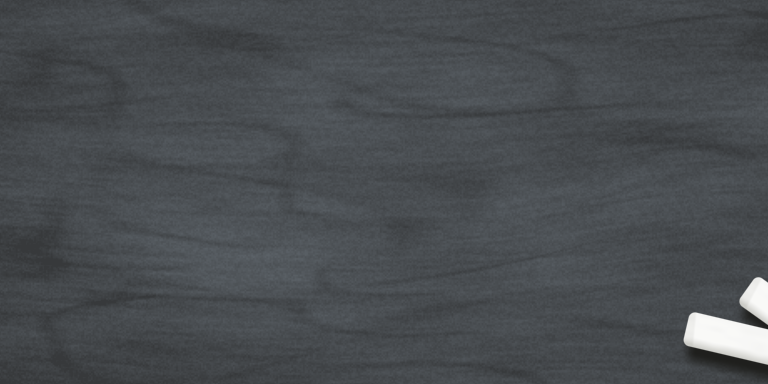
Write a Shadertoy shader that draws this texture.

```glsl
// A smeared slate chalkboard with two white chalk sticks in the lower right corner.

const vec3 SLATE_DARK  = vec3(0.245, 0.257, 0.268);
const vec3 SLATE_LIGHT = vec3(0.332, 0.354, 0.374);
const vec3 SHADOW      = vec3(0.115, 0.115, 0.105);
const vec3 CHALK_WHITE = vec3(0.975, 0.975, 0.97);
const vec3 CHALK_SHADE = vec3(0.80, 0.80, 0.78);

const float BASE_TONE     = 0.70;
const float CLOUD_AMOUNT  = 0.75;
const float SMEAR_AMOUNT  = 0.75;
const float FIBRE_AMOUNT  = 0.32;
const float WISP_AMOUNT   = 0.36;
const float GRAIN_AMOUNT  = 0.42;
const float GRAIN_SCALE   = 230.0;
const float CHALK_RADIUS  = 0.045;
const float CHALK_LENGTH  = 0.5;
const float CHALK_ROUNDING = 0.017;

float hash(vec2 p) {
    return fract(sin(dot(p, vec2(12.9898, 78.233))) * 43758.5453);
}

float noise(vec2 p) {
    vec2 cell = floor(p), f = fract(p);
    f = f * f * (3.0 - 2.0 * f);
    return mix(mix(hash(cell), hash(cell + vec2(1, 0)), f.x),
               mix(hash(cell + vec2(0, 1)), hash(cell + vec2(1, 1)), f.x), f.y);
}

float fbm(vec2 p) {
    float sum = 0.0, amp = 0.5;
    for (int i = 0; i < 4; i++) {
        sum += amp * noise(p);
        p = p * 2.03 + vec2(17.3, 9.1);
        amp *= 0.5;
    }
    return sum / 0.9375;
}

// Thin, dark, gently curved lines left by a wiping cloth
float wisps(vec2 p) {
    float sum = 0.0;
    for (int i = 0; i < 3; i++) {
        float k = float(i);
        vec2 q = p + vec2(7.7, 3.1) * k;
        q.y += (0.12 - 0.12 * k) * p.x;
        float ridge = 1.0 - abs(2.0 * noise(q * vec2(1.7, 7.0 + 2.0 * k)) - 1.0);
        float mask = smoothstep(0.45, 0.75, noise(q * vec2(2.3, 5.0) + 31.0));
        sum += smoothstep(0.84, 1.0, ridge) * mask;
    }
    return sum;
}

vec3 slate(vec2 p) {
    // Bend the wiping direction slightly
    vec2 w = p;
    w.y += 0.07 * noise(p * vec2(1.6, 2.2)) + 0.03 * sin(2.2 * p.x);

    float tone = BASE_TONE;
    tone += CLOUD_AMOUNT * (fbm(p * vec2(1.6, 3.0) + 4.0) - 0.5);
    tone += SMEAR_AMOUNT * (fbm(w * vec2(2.2, 15.0)) - 0.5);
    tone += FIBRE_AMOUNT * (noise(w * vec2(9.0, 110.0)) - 0.5);
    tone -= WISP_AMOUNT * wisps(w);

    // Chalk dust grain
    tone += GRAIN_AMOUNT * (noise(p * GRAIN_SCALE) - 0.5);
    tone += 0.5 * GRAIN_AMOUNT * (noise(p * GRAIN_SCALE * vec2(0.35, 0.8) + 50.0) - 0.5);

    // Darker towards the edges, most of all lower left
    vec2 fromCentre = (p - vec2(1.12, 0.58)) / vec2(1.12, 0.62);
    tone -= 0.42 * dot(fromCentre, fromCentre);
    return mix(SLATE_DARK, SLATE_LIGHT, clamp(tone, -0.35, 1.3));
}

// Coordinates along and across a stick that starts at tip
vec2 stickSpace(vec2 p, vec2 tip, float angle) {
    float c = cos(angle), s = sin(angle);
    p -= tip;
    return vec2(c * p.x + s * p.y, c * p.y - s * p.x);
}

float stickDistance(vec2 q) {
    vec2 halfSize = vec2(0.5 * CHALK_LENGTH, CHALK_RADIUS) - CHALK_ROUNDING;
    vec2 d = abs(q - vec2(0.5 * CHALK_LENGTH, 0.0)) - halfSize;
    return length(max(d, 0.0)) + min(max(d.x, d.y), 0.0) - CHALK_ROUNDING;
}

vec3 addStick(vec3 color, vec2 p, vec2 tip, float angle, float aa) {
    // Soft shadow below, then the stick itself
    float shade = stickDistance(stickSpace(p - vec2(0.018, -0.032), tip, angle));
    color = mix(color, SHADOW, 0.95 * (1.0 - smoothstep(-0.015, 0.03, shade)));

    vec2 q = stickSpace(p, tip, angle);
    float across = q.y / CHALK_RADIUS;
    float light = smoothstep(-1.15, -0.35, across);
    light -= 0.25 * (1.0 - smoothstep(0.018, 0.026, q.x + 0.006 * across));
    light -= 0.15 * (noise(q * vec2(25.0, 70.0)) - 0.3);
    vec3 chalk = mix(CHALK_SHADE, CHALK_WHITE, clamp(light, 0.0, 1.0));
    return mix(color, chalk, 1.0 - smoothstep(-aa, aa, stickDistance(q)));
}

void mainImage(out vec4 fragColor, in vec2 fragCoord) {
    vec2 p = fragCoord / iResolution.y;
    float aa = 0.8 / iResolution.y;

    vec3 color = slate(p);
    color = addStick(color, p, vec2(1.945, 0.248), -0.62, aa);
    color = addStick(color, p, vec2(1.787, 0.146), -0.23, aa);
    fragColor = vec4(color, 1.0);
}
```
